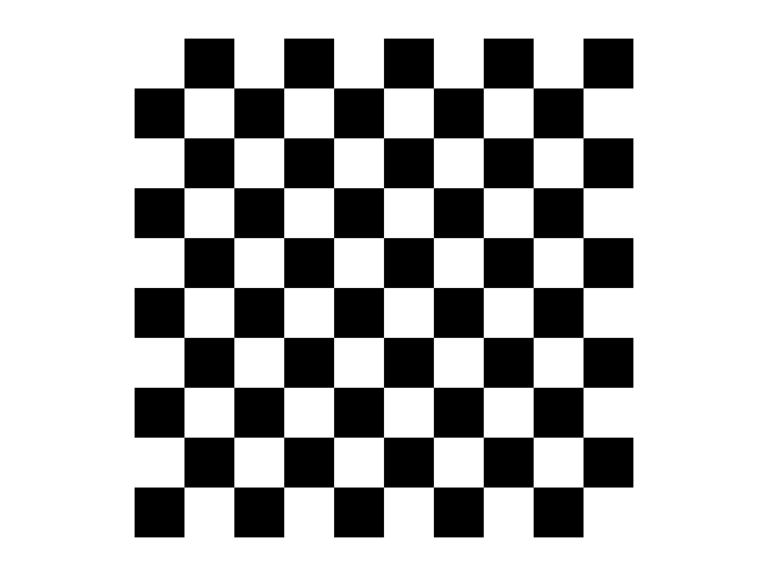
Reproduce this pattern procedurally as a Shadertoy shader.

```glsl
// Centred ten by ten black and white checkerboard on a white ground.

const float CELLS = 10.0;        // cells across and down
const float BOARD_SIZE = 0.866;  // board side, as a share of canvas height
const float SOFT_PIXELS = 0.75;  // half width of the smoothed edge
const vec3 DARK = vec3(0.0);
const vec3 LIGHT = vec3(1.0);

// Coverage of every second unit-wide stripe on each axis, kept within the board.
vec2 stripes(vec2 p, float firstCentre, float count, float softness) {
    vec2 index = clamp(floor((p - firstCentre) * 0.5 + 0.5), 0.0, count - 1.0);
    vec2 inside = 0.5 - abs(p - firstCentre - 2.0 * index);
    return smoothstep(-softness, softness, inside);
}

// Dark cells lie where both axes fall on even stripes, or both on odd ones.
float checkerboard(vec2 p, float cells, float softness) {
    vec2 even = stripes(p, 0.5, cells * 0.5, softness);
    vec2 odd = stripes(p, 1.5, cells * 0.5, softness);
    return even.x * even.y + odd.x * odd.y;
}

void mainImage(out vec4 fragColor, in vec2 fragCoord) {
    // Cell units, with the lower left corner of the board at zero.
    float cellsPerPixel = CELLS / (BOARD_SIZE * iResolution.y);
    vec2 p = (fragCoord - 0.5 * iResolution.xy) * cellsPerPixel + 0.5 * CELLS;

    float dark = checkerboard(p, CELLS, SOFT_PIXELS * cellsPerPixel);
    fragColor = vec4(mix(LIGHT, DARK, dark), 1.0);
}
```
